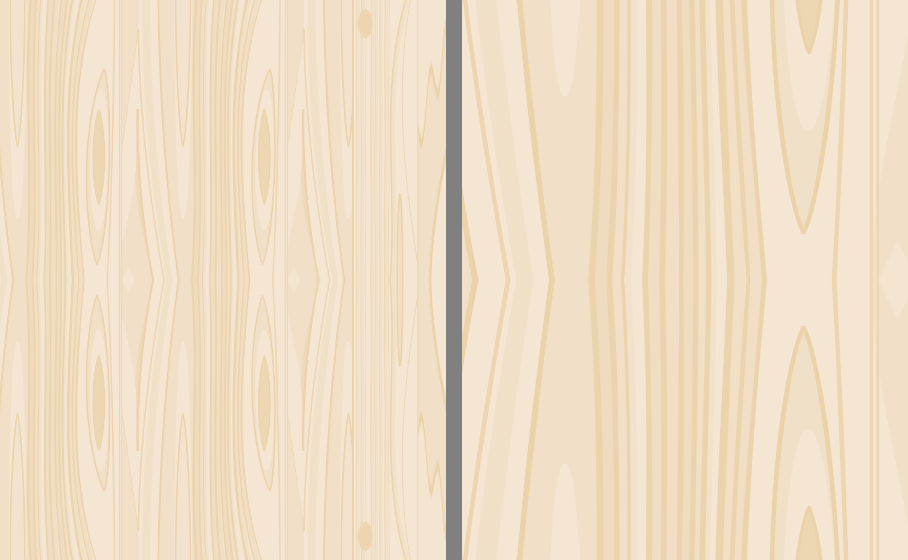
Left: the whole. Right: its middle third, enlarged.
A WebGL 1 fragment shader for this texture:

```glsl
precision highp float;
// Pale wood veneer: mirrored grain figure repeated across, with a narrower plank at the right.

uniform vec2 u_resolution;

#define HEIGHT 768.0      // design units over the canvas height
#define HALF_HEIGHT 384.0
#define PERIOD 227.0      // width of one grain figure
#define PLANK_X 484.0     // left edge of the narrow plank
#define SEAM_X 573.0      // joint inside the narrow plank
#define STROKE 1.15       // half width of a usual grain line
#define WEAR 0.35         // change of line width along the grain
#define PALE vec3(0.957, 0.902, 0.827)
#define TAN vec3(0.945, 0.875, 0.780)
#define GRAIN vec3(0.920, 0.824, 0.664)

float hash(float n) { return fract(sin(n * 127.1) * 4375.85); }

// One-dimensional gradient noise, about -0.5 to 0.5
float gradientNoise(float x) {
    float i = floor(x), f = fract(x);
    float a = (hash(i) * 2.0 - 1.0) * f;
    float b = (hash(i + 1.0) * 2.0 - 1.0) * (f - 1.0);
    return mix(a, b, f * f * (3.0 - 2.0 * f));
}

// Antialiased inside of a signed distance
float cover(float d) { return clamp(0.5 - d * u_resolution.y / HEIGHT, 0.0, 1.0); }

float stroke(float d, float halfWidth) { return cover(abs(d) - halfWidth); }

// Cubic curve: x controls from the mirror axis (s = 0) to the far end (s = 1)
float bend(vec4 c, float s) {
    float r = 1.0 - s;
    return dot(c, vec4(r * r * r, 3.0 * r * r * s, 3.0 * r * s * s, s * s * s));
}

// Upright lens between heights lo and hi; power sets how pointed its tips are
float lens(vec2 p, float centre, float lo, float hi, float width, float power) {
    float u = clamp((p.y - lo) / (hi - lo), 0.0, 1.0);
    float side = width * pow(4.0 * u * (1.0 - u), power);
    return max(abs(p.x - centre) - side, max(lo - p.y, p.y - hi));
}

void fill(inout float tone, float value, float mask) { tone = mix(tone, value, mask); }

// Grain figure; tone is 0 for pale, 0.5 for tan and 1 for grain lines
float figureTone(vec2 p) {
    float s = p.y / HALF_HEIGHT, tone = 0.0;
    float width = STROKE * (1.0 + WEAR * gradientNoise(p.y / 70.0));

    // Wrap along a slanted gap so that leaning lines stay whole
    float valley = bend(vec4(18.0, 0.0, -8.0, -10.0), s);
    float flank = bend(vec4(225.0, 202.0, 188.0, 190.0), s);
    float start = mix(flank - PERIOD, valley, 0.7);
    p.x = mod(p.x - start, PERIOD) + start;

    // Tan valley with a pale tongue and an outlined inner tongue
    float left = bend(vec4(36.0, 46.0, 33.0, 42.0), s);
    fill(tone, 0.5, cover(max(valley - p.x, p.x - left)));
    fill(tone, 0.0, cover(lens(p, 24.0, 84.0, 900.0, 13.0, 0.4)));
    float tongue = lens(p, 24.0, 184.0, 584.0, 10.0, 0.7);
    fill(tone, 0.2, cover(tongue));
    fill(tone, 1.0, stroke(tongue, width));
    fill(tone, 1.0, stroke(p.x - valley, width * 1.2));

    // Bundle of long lines that swerves round the knot
    float swerve = bend(vec4(0.0, -11.0, -23.0, 16.0), s);
    for (int i = 0; i < 11; i++) {
        float n = float(i), h = hash(n + 3.0);
        float t = (n + 0.5 * (h - 0.5) * step(0.5, n)) / 10.0;
        float x = 36.0 + 79.0 * t + (left - 36.0) * (1.0 - t) + swerve * t * t;
        float band = 3.0 + 6.0 * h;
        fill(tone, 0.3 + 0.35 * h, cover(abs(p.x - x - band * 0.5) - band * 0.5) * step(n, 9.0));
        float wear = 1.0 + WEAR * gradientNoise(p.y / 80.0 + n * 9.3);
        fill(tone, 0.95, stroke(p.x - x, (0.65 + 1.1 * hash(n + 8.0)) * wear));
    }

    // Knot: outer ring, pale ring and dark core
    float u = clamp((p.y - 22.0) / 267.0, 0.0, 1.0);
    float ring = lens(p, 133.0 + 10.0 * u * u * u, 22.0, 289.0, 15.5, 0.75);
    fill(tone, 0.45, cover(ring));
    fill(tone, 0.0, cover(lens(p, 135.0 + 4.0 * u * u, 68.0, 262.0, 12.5, 0.5)));
    fill(tone, 1.0, stroke(ring, width));
    float core = lens(p, 135.5, 104.0, 234.0, 8.0, 0.75);
    fill(tone, 0.85, cover(core));
    fill(tone, 1.0, stroke(core, 0.8));
    fill(tone, 0.9, stroke(p.x - bend(vec4(147.0, 154.0, 156.0, 157.0), s), width));

    // Tall spire beside the joint
    float spireLeft = 167.0 + 23.0 * clamp((p.y - 180.0) / 164.0, 0.0, 1.0);
    float below = cover(p.y - 344.0);
    fill(tone, 0.5, cover(max(166.0 - p.x, p.x - min(spireLeft, flank))));
    fill(tone, 0.8, stroke(p.x - spireLeft, 0.6) * below);
    float gap = (p.x - flank) / (valley + PERIOD - flank);
    fill(tone, 0.45, cover((abs(gap - 0.38) - 0.2) * 20.0));
    fill(tone, 0.9, stroke(p.x - flank, width) * below);

    // Tan heart of the spire, shaded along its right side
    float heartRight = bend(vec4(210.0, 195.0, 188.0, 189.0), min(p.y / 234.0, 1.0));
    float heartLeft = mix(164.0, 187.0, smoothstep(0.0, 170.0, p.y));
    float heart = max(max(heartLeft - p.x, p.x - heartRight), p.y - 234.0);
    fill(tone, 0.5, cover(heart));
    fill(tone, 0.75, cover(max(heart, heartRight - 6.0 * smoothstep(0.0, 110.0, p.y) - p.x)));
    fill(tone, 1.0, stroke(p.x - heartRight, width * 1.3) * cover(p.y - 234.0));
    fill(tone, 0.1, cover((abs(p.x - 176.0) / 9.0 + p.y / 18.0 - 1.0) * 8.0));
    fill(tone, 0.9, max(stroke(p.x - 164.0, 0.8), stroke(p.x - 167.0, 0.5)));
    return tone;
}

// Narrow plank: straight strands, small knot, slim lens and a cut figure
float plankTone(vec2 p) {
    float s = p.y / HALF_HEIGHT, tone = 0.0;
    for (int i = 0; i < 8; i++) {
        float n = float(i), h = hash(n + 21.0);
        float x = 488.0 + 6.3 * n + 3.0 * h + 3.0 * gradientNoise(p.y / 190.0 + n * 0.2);
        fill(tone, 0.4, cover(abs(p.x - x - 2.0) - 2.0) * step(0.4, h));
        fill(tone, 0.8, stroke(p.x - x, 0.45 + 0.6 * h));
    }
    fill(tone, 0.9, cover(lens(p, 501.0, 332.0, 371.0, 10.0, 0.5)));
    float curve = bend(vec4(535.0, 545.0, 520.0, 556.0), s);
    fill(tone, 0.4, cover(abs(p.x - curve - 3.0) - 3.0));
    fill(tone, 0.95, stroke(p.x - curve, STROKE));
    fill(tone, 0.8, stroke(p.x - bend(vec4(576.0, 556.0, 540.0, 563.0), s), 0.8));
    float slim = lens(p, 548.5, -118.0, 118.0, 3.8, 0.5);
    fill(tone, 0.5, cover(slim));
    fill(tone, 1.0, stroke(slim, STROKE));

    // Cut figure right of the joint
    float across = p.x - SEAM_X, cut = 0.5;
    float bulge = 590.0 + 22.0 * pow(p.y / 174.0, 1.6) - p.x;
    fill(cut, 0.0, cover(bulge));
    fill(cut, 1.0, stroke(bulge, 1.8));
    float crest = 204.0 + 3.05 * across + 32.0 * sin(0.285 * across - 3.3) - p.y;
    fill(cut, 0.1, cover(crest / 6.0));
    fill(cut, 1.0, stroke(crest / 8.0, 1.1));
    fill(tone, cut, cover(-across));
    fill(tone, 0.9, stroke(across, 0.9));
    return tone;
}

void main() {
    vec2 p = gl_FragCoord.xy * HEIGHT / u_resolution.y;
    p.y = abs(p.y - HALF_HEIGHT);
    float tone = mix(figureTone(p), plankTone(p), cover(PLANK_X - p.x));
    fill(tone, 1.0, stroke(p.x - PLANK_X, 1.3));
    vec3 color = mix(PALE, TAN, clamp(tone * 2.0, 0.0, 1.0));
    color = mix(color, GRAIN, clamp(tone * 2.0 - 1.0, 0.0, 1.0));
    gl_FragColor = vec4(color, 1.0);
}
```
